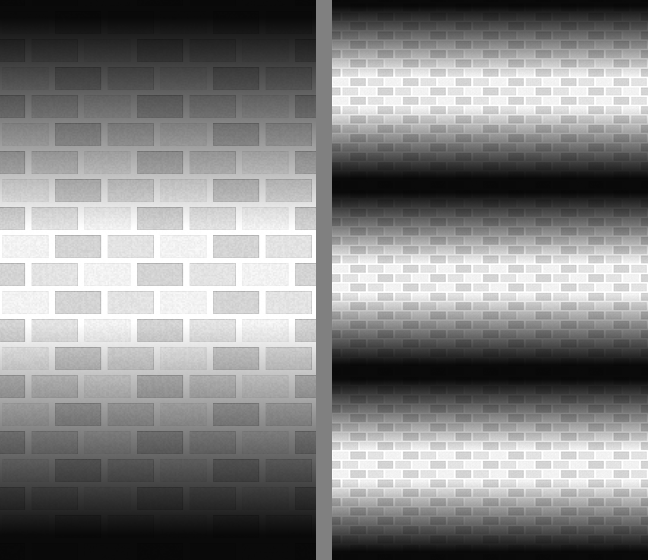
Left, the tile; right, the same tile 3 across and 3 down.
This pattern is drawn by a WebGL 2 fragment shader. Its source:

```glsl
#version 300 es
precision highp float;
// Grey brick wall with three brick shades, lit by a horizontal band of light.

uniform vec2 u_resolution;
out vec4 outColor;

const vec2 GRID = vec2(6.0, 20.0);            // bricks across, rows down
const vec2 PHASE = vec2(0.017, 0.305);        // offset of the grid, in cells
const float ROW_SHIFT = 0.556;                // sideways shift of every other row
const vec2 BRICK_FILL = vec2(0.878, 0.815);   // brick size as a share of its cell
const vec2 GRAIN_GRID = vec2(216.0, 384.0);   // grain cells over the canvas
const float LIGHT_CENTER = 0.5065;
const float LIGHT_CORE = 0.085;               // half height of the full light
const float LIGHT_REACH = 0.462;              // half height where it turns dark
const float DARKEST = 0.04;
const float EDGE_WIDTH = 0.0045;              // in canvas widths

float hash(vec2 p) {
    return fract(sin(dot(p, vec2(127.1, 311.7))) * 43758.5453);
}

// Value noise that wraps after the given number of cells.
float wrapNoise(vec2 p, vec2 period) {
    vec2 cell = floor(p);
    vec2 f = fract(p);
    f = f * f * (3.0 - 2.0 * f);
    vec2 a = mod(cell, period);
    vec2 b = mod(cell + 1.0, period);
    float lower = mix(hash(a), hash(vec2(b.x, a.y)), f.x);
    float upper = mix(hash(vec2(a.x, b.y)), hash(b), f.x);
    return mix(lower, upper, f.y);
}

float boxDistance(vec2 p, vec2 halfSize) {
    vec2 d = abs(p) - halfSize;
    return length(max(d, 0.0)) + min(max(d.x, d.y), 0.0);
}

float lightBand(float y) {
    float d = abs(y - LIGHT_CENTER);
    return mix(1.0, DARKEST, clamp((d - LIGHT_CORE) / (LIGHT_REACH - LIGHT_CORE), 0.0, 1.0));
}

// Reflectance of the three shades: pale, dark, middle.
float brickShade(float kind) {
    return kind < 0.5 ? 0.95 : (kind < 1.5 ? 0.83 : 0.89);
}

// Inner shadow: stronger along the top and right, faint along the rest.
float edgeShadow(vec2 p, vec2 halfSize, float dist) {
    vec2 inset = halfSize - p;
    float shadow = 1.0 - smoothstep(0.0, EDGE_WIDTH, min(inset.x, inset.y));
    float rim = 1.0 - smoothstep(0.0, EDGE_WIDTH * 0.7, -dist);
    return max(shadow, 0.5 * rim);
}

void main() {
    vec2 uv = gl_FragCoord.xy / u_resolution;
    float pixel = 1.0 / u_resolution.x;

    // Staggered brick grid
    vec2 g = uv * GRID + PHASE;
    float row = floor(g.y);
    float shifted = 1.0 - mod(row, 2.0);
    g.x -= ROW_SHIFT * shifted;
    float kind = mod(floor(g.x) + 2.0 * shifted, 3.0);

    // Brick shape, measured in canvas widths
    vec2 cellSize = vec2(1.0, u_resolution.y / u_resolution.x) / GRID;
    vec2 p = (fract(g) - 0.5) * cellSize;
    vec2 halfSize = 0.5 * BRICK_FILL * cellSize;
    float dist = boxDistance(p, halfSize);
    float brick = 1.0 - smoothstep(-0.5 * pixel, 0.5 * pixel, dist);

    // Shade, edge shadow and fine grain
    float grain = wrapNoise(uv * GRAIN_GRID, GRAIN_GRID) - 0.5;
    float shade = brickShade(kind);
    float edge = edgeShadow(p, halfSize, dist) * (1.0 - shade) * 1.2;
    float surface = shade * (1.0 - edge) + 0.06 * grain;
    float mortar = 1.0 + 0.015 * grain;

    float value = lightBand(uv.y) * mix(mortar, surface, brick);
    outColor = vec4(vec3(clamp(value, 0.0, 1.0)), 1.0);
}
```
